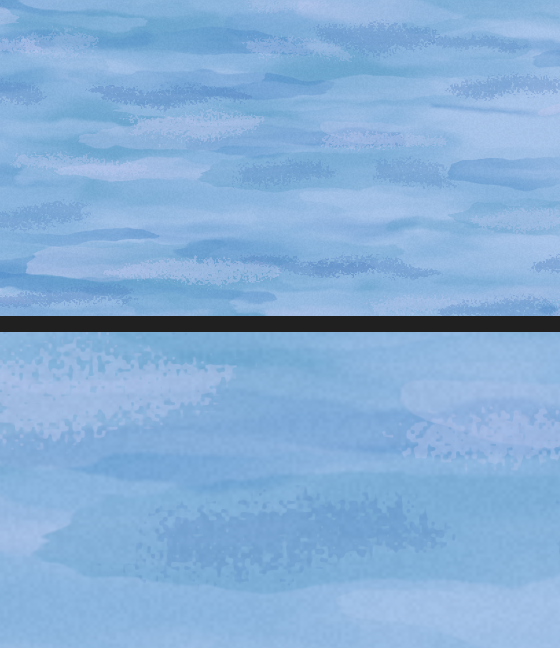
Top: the whole. Bottom: its middle third, enlarged.
Write a Shadertoy shader that draws this texture.

```glsl
// Soft blue painted sky: long horizontal washes under dry, speckled brush strokes.

const vec3 DEEP_BLUE  = vec3(0.40, 0.61, 0.82);
const vec3 MID_BLUE   = vec3(0.48, 0.68, 0.84);
const vec3 SKY_BLUE   = vec3(0.56, 0.72, 0.88);
const vec3 PALE_BLUE  = vec3(0.64, 0.76, 0.91);
const vec3 LAVENDER   = vec3(0.70, 0.77, 0.92);
const vec3 SLATE_BLUE = vec3(0.43, 0.60, 0.81);

const vec3  PAINT_MEAN  = vec3(0.565, 0.720, 0.879); // average before grading
const vec3  GRADED_MEAN = vec3(0.549, 0.709, 0.869); // average after grading
const float CONTRAST    = 1.36;

const vec2  WASH_SCALE  = vec2(1.5, 6.0);    // frequency of the underpainting
const vec2  BROAD_CELL  = vec2(0.56, 0.135); // spacing of each stroke layer
const vec2  NARROW_CELL = vec2(0.42, 0.095);
const vec2  DRY_CELL    = vec2(0.34, 0.135);
const float GRAIN_SCALE = 230.0;             // dry brush speckles per height
const float PAPER_GRAIN = 0.030;
const float MAX_TILT    = 0.09;

// Sine-free hash
vec3 hash3(vec2 p, float seed) {
    vec3 q = fract(vec3(p.xyx + seed * 17.31) * vec3(0.1031, 0.1030, 0.0973));
    q += dot(q, q.yxz + 33.33);
    return fract((q.xxy + q.yzz) * q.zyx);
}

float noise(vec2 p) {
    vec2 cell = floor(p), f = fract(p);
    f = f * f * (3.0 - 2.0 * f);
    float low  = mix(hash3(cell, 0.0).x, hash3(cell + vec2(1, 0), 0.0).x, f.x);
    float high = mix(hash3(cell + vec2(0, 1), 0.0).x, hash3(cell + 1.0, 0.0).x, f.x);
    return mix(low, high, f.y);
}

float fbm(vec2 p) {
    float sum = 0.0, amplitude = 0.5;
    for (int octave = 0; octave < 4; octave++) {
        sum += amplitude * noise(p);
        p = p * 2.03 + vec2(13.7, 7.9);
        amplitude *= 0.5;
    }
    return sum / 0.9375;
}

vec3 strokeColour(float pick) {
    if (pick < 0.20) return DEEP_BLUE;
    if (pick < 0.44) return MID_BLUE;
    if (pick < 0.60) return SKY_BLUE;
    if (pick < 0.84) return PALE_BLUE;
    return LAVENDER;
}

float roundedBox(vec2 p, vec2 halfSize, float radius) {
    vec2 e = abs(p) - halfSize + radius;
    return length(max(e, 0.0)) + min(max(e.x, e.y), 0.0) - radius;
}

// One scattered layer; dryness 0 gives smooth washes, 1 gives speckled strokes
vec3 paintStrokes(vec3 colour, vec2 p, vec2 cell, float seed, float dryness,
                  float density, float opacity) {
    vec2 wobble = vec2(fbm(p * vec2(7.0, 22.0) + seed),
                       fbm(p * vec2(6.0, 12.0) + seed + 40.0)) - 0.5;
    vec2 brushPoint = p + wobble * vec2(0.16, 0.060);
    float grain = mix(noise(p * GRAIN_SCALE + seed),
                      noise(p * GRAIN_SCALE * 0.45 + seed), 0.25);
    float bristles = noise(p * vec2(5.0, 110.0) + seed);

    for (int j = -1; j <= 1; j++)
    for (int i = -1; i <= 1; i++) {
        vec2 id = floor(p / cell) + vec2(i, j);
        vec3 place = hash3(id, seed);
        vec3 shape = hash3(id, seed + 5.0);
        vec3 paint = hash3(id, seed + 9.0);
        if (place.z > density) continue;

        vec2 q = brushPoint - (id + 0.25 + 0.5 * place.xy) * cell;
        q.y -= q.x * (shape.x - 0.5) * 2.0 * MAX_TILT;
        vec2 halfSize = cell * mix(vec2(0.35, 0.20), vec2(0.80, 0.46), shape.yz);
        // Taper toward the ends
        float along = q.x / halfSize.x;
        q.y *= 1.0 + 0.6 * min(along * along, 1.5);
        float d = roundedBox(q, halfSize, halfSize.y * 0.9);

        float soft = mix(0.005, 0.035, paint.y * paint.y);
        float wash = 1.0 - smoothstep(-soft, soft * 0.25, d);
        float cover = 1.0 - smoothstep(-halfSize.y, 0.020, d);
        float speckle = smoothstep(-0.12, 0.16, cover * 0.85 - grain)
                      * smoothstep(0.0, 0.2, cover);
        float side = paint.z < 0.5 ? -1.0 : 1.0;
        float fade = mix(1.0, 0.2, smoothstep(-0.6, 1.0, side * along));

        float alpha = mix(wash * fade, speckle, dryness);
        alpha *= opacity * mix(0.6, 1.0, shape.y) * mix(0.8, 1.0, bristles);
        vec3 pigment = strokeColour(paint.x);
        if (dryness > 0.5) pigment = paint.x < 0.55 ? SLATE_BLUE : LAVENDER;
        colour = mix(colour, pigment, alpha);
    }
    return colour;
}

void mainImage(out vec4 fragColor, in vec2 fragCoord) {
    vec2 p = fragCoord / iResolution.y + vec2(2.0, 3.0);

    // Blended underpainting
    float tone = fbm(p * WASH_SCALE + 0.7 * fbm(p * vec2(2.5, 5.0)));
    vec3 colour = mix(MID_BLUE, SKY_BLUE, smoothstep(0.25, 0.52, tone));
    colour = mix(colour, PALE_BLUE, smoothstep(0.50, 0.75, tone));

    // Wet strokes, then dry ones, then a thin glaze
    colour = paintStrokes(colour, p, BROAD_CELL, 1.0, 0.0, 0.90, 0.68);
    colour = paintStrokes(colour, p, NARROW_CELL, 2.0, 0.0, 0.75, 0.58);
    colour = paintStrokes(colour, p + 0.3, BROAD_CELL, 4.0, 0.0, 0.50, 0.40);
    colour = paintStrokes(colour, p, DRY_CELL, 3.0, 1.0, 0.48, 0.52);

    // Grading and paper tooth
    colour = GRADED_MEAN + (colour - PAINT_MEAN) * CONTRAST;
    colour += PAPER_GRAIN * (noise(p * GRAIN_SCALE * 1.1) - 0.5);
    fragColor = vec4(clamp(colour, 0.0, 1.0), 1.0);
}
```
